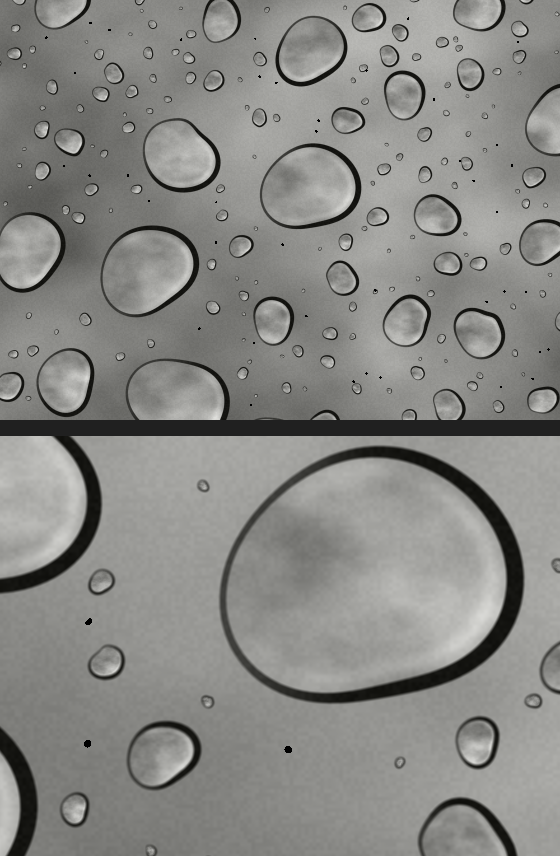
Top, the full canvas; bottom, a detail of the centre.
This texture is drawn by a Shadertoy shader. Its source:

```glsl
// Water drops on a window in front of a blurred, cloudy grey sky.
// Four layers of jittered cells hold one drop each, from big to tiny; a drop
// is left out where it would touch a bigger one. Rims are dark and lopsided.

// Layers: cell pitch, smallest radius, largest radius (canvas height = 1)
#define BIG     vec3(0.290, 0.050, 0.116)
#define MEDIUM  vec3(0.190, 0.024, 0.042)
#define SMALL   vec3(0.103, 0.012, 0.021)
#define TINY    vec3(0.072, 0.004, 0.011)
#define DENSITY 0.88
#define RIM_WIDTH 0.040
#define RIM_GREY  0.075
#define SKY_GREY  0.445
#define SKY_GLOW  0.19
#define CLOUDS    0.55
#define GRAIN     0.035

const float TAU = 6.2831853;

float hash(vec2 c, float salt) {
    vec3 v = fract(vec3(c, salt) * 0.1031);
    v += dot(v, v.zyx + 31.32);
    return fract((v.x + v.y) * v.z);
}

float noise(vec2 p) {
    vec2 i = floor(p), f = fract(p);
    f = f * f * (3.0 - 2.0 * f);
    return mix(mix(hash(i, 3.0), hash(i + vec2(1, 0), 3.0), f.x),
               mix(hash(i + vec2(0, 1), 3.0), hash(i + vec2(1, 1), 3.0), f.x), f.y);
}

float fbm(vec2 p) {
    float sum = 0.0, amp = 0.53;
    for (int i = 0; i < 4; i++) {
        sum += amp * noise(p);
        p = mat2(0.8, 0.6, -0.6, 0.8) * p * 2.03 + 7.3;
        amp *= 0.5;
    }
    return sum;
}

// Drop layout
vec3 layerSize(int k) {
    return k == 0 ? BIG : k == 1 ? MEDIUM : k == 2 ? SMALL : TINY;
}

mat2 layerTurn(int k) {
    float a = 0.25 + 0.7 * float(k);
    return mat2(cos(a), sin(a), -sin(a), cos(a));
}

float rowShift(float row, int k) {
    return hash(vec2(row, 5.0), float(k) * 17.0);
}

vec2 cellAt(vec2 p, int k, float rowStep) {
    vec2 q = layerTurn(k) * p / layerSize(k).x;
    float row = floor(q.y) + rowStep;
    return vec2(floor(q.x + rowShift(row, k)), row);
}

// Centre, radius and a random id of the drop in a cell
vec4 dropIn(vec2 cell, int k) {
    vec3 size = layerSize(k);
    float salt = float(k) * 17.0;
    float r = mix(size.y, size.z, pow(hash(cell, salt + 1.0), 1.5));
    r *= step(hash(cell, salt + 2.0), DENSITY);
    vec2 jitter = 2.0 * vec2(hash(cell, salt + 3.0), hash(cell, salt + 4.0)) - 1.0;
    vec2 c = (cell + 0.5) * size.x + jitter * (0.5 * size.x - 1.25 * r);
    c.x -= rowShift(cell.y, k) * size.x;
    return vec4(c * layerTurn(k), r, hash(cell, salt + 6.0));
}

bool isFree(vec4 drop, int k) {
    for (int j = 0; j < k; j++)
        for (int y = -1; y <= 1; y++)
            for (int x = -1; x <= 1; x++) {
                vec4 other = dropIn(cellAt(drop.xy, j, float(y)) + vec2(x, 0), j);
                float reach = 1.15 * other.z + 1.25 * drop.z + 0.004;
                if (other.z > 0.0 && distance(other.xy, drop.xy) < reach) return false;
            }
    return true;
}

// Lays one drop over the grey behind it
float shadeDrop(float grey, vec2 q, float r, float id) {
    float edge = max(0.0017, 0.7 / iResolution.y);
    float a = atan(q.y, q.x), spin = id * TAU;

    // Outline: a bent oval, on half of the drops with a pointed tip
    float tip = step(0.5, fract(id * 7.0)) * pow(max(cos(a - 3.0 * spin), 0.0), 14.0);
    float d = length(q) - r * (1.0 + 0.10 * cos(2.0 * (a - spin))
              + 0.04 * cos(3.0 * a + 5.0 * spin) + 0.11 * tip);
    float inside = smoothstep(edge, -edge, d);

    // Rim: thick on one side, thin and paler on the other
    float facing = 0.5 + 0.5 * cos(a + 0.2 - 2.4 * (fract(id * 13.0) - 0.5));
    float width = min(RIM_WIDTH * sqrt(r), 0.19 * r) * mix(0.35, 1.0, facing);
    float rim = smoothstep(-width - 1.3 * edge, -width + 0.7 * edge, d);
    rim *= mix(0.65, 1.0, smoothstep(0.0, 0.5, facing));

    // Body: the sky bent upside down, with a bright crescent by the rim
    vec2 n = q / r;
    float bulk = smoothstep(0.02, 0.08, r);
    float body = 0.59 + mix(0.13, 0.06, bulk) * dot(n, vec2(0.5, -0.8));
    body += 0.42 * (fbm(n * vec2(1.3, 1.8) + id * 40.0) - 0.5);
    float depth = (-d - width - 0.11 * r) / (0.07 * r);
    body += 0.10 * facing * exp(-depth * depth);
    return mix(grey, mix(body, RIM_GREY, rim), inside);
}

void mainImage(out vec4 fragColor, in vec2 fragCoord) {
    vec2 p = fragCoord / iResolution.y;

    // Sky
    vec2 glow = p - vec2(0.68, 0.68);
    float grey = SKY_GREY + SKY_GLOW * exp(-dot(glow, glow) / 0.36);
    grey += CLOUDS * (fbm(p * vec2(2.3, 2.9) + 4.7) - 0.5);

    // Drops
    for (int k = 0; k < 4; k++) {
        vec4 drop = dropIn(cellAt(p, k, 0.0), k);
        vec2 q = p - drop.xy;
        if (length(q) < 1.3 * drop.z + 0.003 && isFree(drop, k))
            grey = shadeDrop(grey, q, drop.z, drop.w);
    }

    // Film grain and a faint warm tint
    grey += GRAIN * (noise(p * 330.0) - 0.5);
    fragColor = vec4(clamp(vec3(grey, grey, grey - 0.013), 0.0, 1.0), 1.0);
}
```
